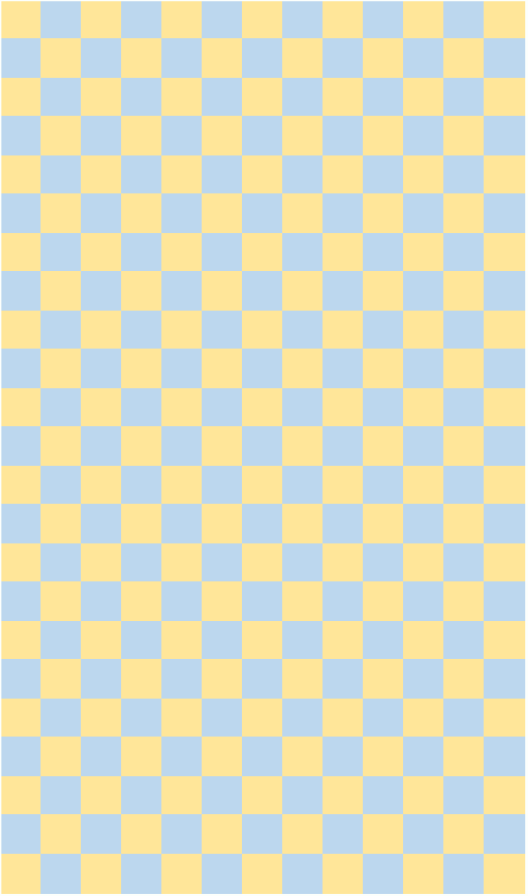
This pattern is drawn by a WebGL 2 fragment shader. Its source:

```glsl
#version 300 es
precision highp float;
// Yellow and pale blue checkerboard, 13 by 23 squares, inside a hairline white border.

uniform vec2 u_resolution;
out vec4 fragColor;

// Signed distance to the nearest cell edge: positive in even cells, negative in odd ones.
vec2 cellWave(vec2 u) {
    return 0.5 - abs(mod(u + 0.5, 2.0) - 1.0);
}

void main() {
    vec2 p = gl_FragCoord.xy / u_resolution;
    p.y = 1.0 - p.y; // rows count from the top
    vec2 pixel = 1.0 / u_resolution;

    // Checker: the product of both axes' signs; odd rows are a touch taller.
    vec2 cells = vec2(13.108, 23.094);
    vec2 u = clamp(p * cells + vec2(-0.0065, 0.0045), vec2(0.5), vec2(12.5, 22.5));
    vec2 edge = cellWave(u) - vec2(0.0, 0.011);
    vec2 side = clamp(2.0 * edge / (pixel * cells), -1.0, 1.0);
    vec3 blue = vec3(0.738, 0.843, 0.933);
    vec3 yellow = vec3(1.0, 0.902, 0.6);
    vec3 color = mix(blue, yellow, 0.5 + 0.5 * side.x * side.y);

    // White border, slightly wider on the right and bottom.
    vec2 inset = min(p - vec2(0.0026, 0.0014), vec2(0.9947, 0.9977) - p);
    vec2 inside = clamp(inset / pixel + 0.5, 0.0, 1.0);
    vec3 white = vec3(0.99, 1.0, 0.99);
    fragColor = vec4(mix(white, color, inside.x * inside.y), 1.0);
}
```
